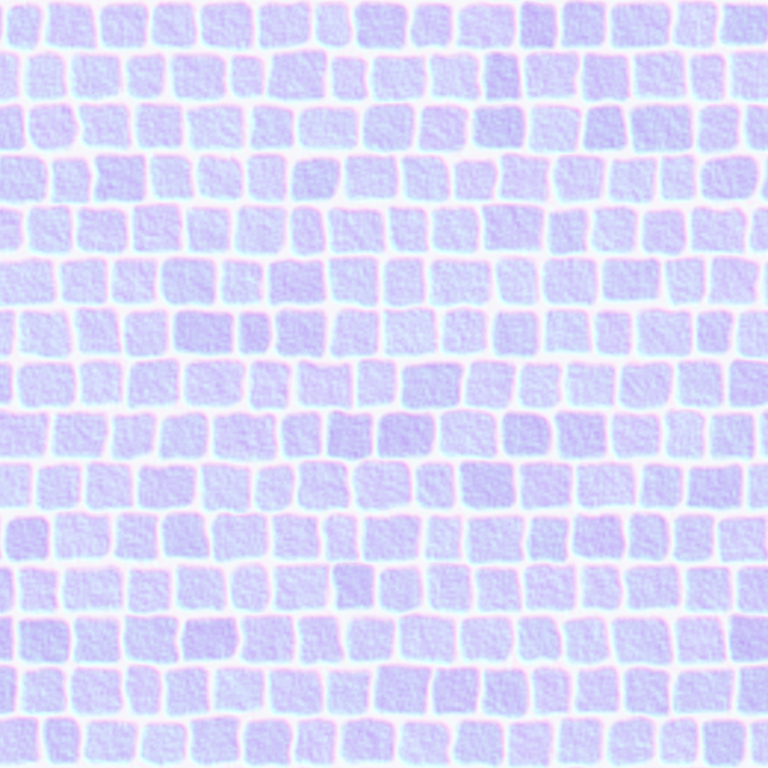
A Shadertoy shader for this texture map:

```glsl
const float ROWS = 15.0;
const float JOINT_HALF = 0.0045;
const float BEVEL = 0.005;

float hash(vec2 p, float seed) {
    vec3 q = fract(vec3(p.xyx) * vec3(0.1031, 0.1030, 0.0973) + seed * 0.0717);
    q += dot(q, q.yzx + 33.33);
    return fract((q.x + q.y) * q.z);
}

// Value noise that wraps after one canvas width
float noise(vec2 p, float cells, float seed) {
    p *= cells;
    vec2 i = floor(p);
    vec2 f = p - i;
    f = f * f * (3.0 - 2.0 * f);
    vec2 a = mod(i, cells);
    vec2 b = mod(i + 1.0, cells);
    float low = mix(hash(a, seed), hash(vec2(b.x, a.y), seed), f.x);
    float high = mix(hash(vec2(a.x, b.y), seed), hash(b, seed), f.x);
    return mix(low, high, f.y);
}

float grain(vec2 p) {
    return 0.45 * noise(p, 75.0, 1.0) + 0.4 * noise(p, 150.0, 2.0)
         + 0.3 * noise(p, 260.0, 3.0);
}

float roundedBox(vec2 p, vec2 halfSize, float radius) {
    vec2 q = abs(p) - halfSize + radius;
    return length(max(q, 0.0)) + min(max(q.x, q.y), 0.0) - radius;
}

float columnsInRow(float row) {
    return 14.0 + step(0.45, hash(vec2(row, 7.0), 4.0));
}

// Uneven upright joint between two neighbouring stones
float jointX(float column, float row, float columns) {
    float jitter = hash(vec2(mod(column, columns), row), 5.0) - 0.5;
    return (column + 0.32 * jitter + hash(vec2(row, 3.0), 6.0)) / columns;
}

float stoneDistance(vec2 p, float column, float row, float columns, float line) {
    vec2 id = vec2(mod(column, columns), row);
    float left = jointX(column, row, columns);
    float right = jointX(column + 1.0, row, columns);
    float shiftY = 0.004 * (hash(id, 8.0) - 0.5);
    vec2 center = vec2(0.5 * (left + right), (line + 0.5) / ROWS + shiftY);
    vec2 halfSize = vec2(0.5 * (right - left) - JOINT_HALF,
                         0.0285 + 0.003 * (hash(id, 9.0) - 0.5));
    vec2 q = p - center;

    // Slight lean and taper
    float lean = 0.14 * (hash(id, 10.0) - 0.5);
    float tilt = 0.12 * (hash(id, 11.0) - 0.5);
    float taper = 2.5 * (hash(id, 12.0) - 0.5);
    q = vec2(q.x * (1.0 + taper * q.y) + lean * q.y, q.y + tilt * q.x);
    return roundedBox(q, halfSize, 0.007 + 0.006 * hash(id, 13.0));
}

// Distance to the nearest stone in x, its cell in yz
vec3 nearestStone(vec2 p) {
    vec2 rough = vec2(noise(p, 48.0, 14.0), noise(p, 48.0, 15.0)) - 0.5;
    p += 0.006 * rough;
    vec3 nearest = vec3(1.0, 0.0, 0.0);
    for (float j = -1.0; j <= 1.0; j++) {
        float line = floor(p.y * ROWS) + j;
        float row = mod(line, ROWS);
        float columns = columnsInRow(row);
        float base = floor((p.x - hash(vec2(row, 3.0), 6.0) / columns) * columns);
        for (float i = -1.0; i <= 1.0; i++) {
            float d = stoneDistance(p, base + i, row, columns, line);
            if (d < nearest.x) nearest = vec3(d, mod(base + i, columns), row);
        }
    }
    return nearest;
}

float coverage(float d, float softness) {
    return 1.0 - smoothstep(-softness, softness, d);
}

vec3 stoneColor(vec2 p, vec2 id, float slope) {
    float tone = hash(id, 16.0);
    float dark = tone * tone * tone + 0.5 * (noise(p, 32.0, 17.0) - 0.5);
    vec3 color = vec3(0.832, 0.830, 0.985) - dark * vec3(0.045, 0.055, 0.012);
    color.g += 0.03 * (hash(id, 18.0) - 0.5);
    return color + slope * vec3(0.05, 0.19, 0.02);
}

vec3 mortarColor(vec2 p, float slope) {
    float worn = smoothstep(0.55, 0.85, noise(p, 40.0, 19.0));
    return vec3(0.966, 0.964, 0.985) + slope * (0.02 + 0.08 * worn) * vec3(-0.5, 1.0, 0.2);
}

void mainImage(out vec4 fragColor, in vec2 fragCoord) {
    vec2 p = fragCoord / iResolution.xy;
    float softness = max(BEVEL, 1.0 / iResolution.y);
    vec2 stepUp = vec2(0.0022);

    // Slope along the rising diagonal
    vec3 stone = nearestStone(p);
    float bevel = coverage(nearestStone(p + stepUp).x, softness)
                - coverage(nearestStone(p - stepUp).x, softness);
    float slope = grain(p + stepUp) - grain(p - stepUp);

    // Cool lower left rims, pink upper right rims
    vec3 color = mix(mortarColor(p, slope), stoneColor(p, stone.yz, slope),
                     coverage(stone.x, softness));
    color += bevel * vec3(-0.065, 0.095, 0.015);
    fragColor = vec4(clamp(color, 0.0, 1.0), 1.0);
}
```
